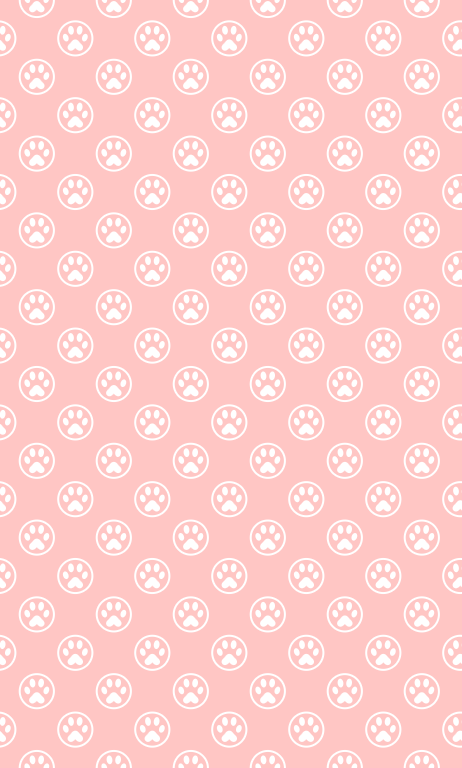
Give the GLSL for this pattern, as a Shadertoy shader.

```glsl
#define REPEATS vec2(6.0, 10.0)
#define SHIFT vec2(-0.022, 0.0)
#define RING_RADIUS 0.222
#define RING_WIDTH 0.026
#define PAD_BLEND 0.055
#define PINK vec3(1.0, 0.776, 0.769)
#define WHITE vec3(1.0)

// Offset to the nearest point of a unit grid
vec2 nearestCell(vec2 p) {
    return p - floor(p + 0.5);
}

float smoothUnion(float a, float b, float k) {
    float h = max(k - abs(a - b), 0.0) / k;
    return min(a, b) - 0.25 * h * h * k;
}

// Approximate distance to an ellipse whose top leans right by tilt
float ellipse(vec2 p, vec2 radii, float tilt) {
    float c = cos(tilt), s = sin(tilt);
    p = vec2(c * p.x - s * p.y, s * p.x + c * p.y) + 1e-5;
    float scaled = length(p / radii);
    return scaled * (scaled - 1.0) / length(p / (radii * radii));
}

float pawDistance(vec2 p) {
    p.x = abs(p.x);

    // Toes
    float innerToe = ellipse(p - vec2(0.056, 0.106), vec2(0.037, 0.057), 0.12);
    float outerToe = ellipse(p - vec2(0.124, 0.010), vec2(0.035, 0.051), 0.35);

    // Pad: a top lobe blended into two lower lobes
    float topLobe = length(p - vec2(0.0, -0.065)) - 0.051;
    float sideLobe = length(p - vec2(0.057, -0.117)) - 0.043;
    float pad = smoothUnion(topLobe, sideLobe, PAD_BLEND);

    return min(pad, min(innerToe, outerToe));
}

void mainImage(out vec4 fragColor, in vec2 fragCoord) {
    vec2 p = fragCoord / iResolution.xy * REPEATS - SHIFT;
    float pixel = REPEATS.x / iResolution.x;

    // Two interleaved grids form the staggered rows
    vec2 a = nearestCell(p - vec2(0.5, 0.0));
    vec2 b = nearestCell(p - vec2(0.0, 0.5));
    vec2 local = dot(a, a) < dot(b, b) ? a : b;

    float ring = abs(length(local) - RING_RADIUS) - 0.5 * RING_WIDTH;
    float badge = min(ring, pawDistance(local));

    float coverage = clamp(0.5 - badge / pixel, 0.0, 1.0);
    fragColor = vec4(mix(PINK, WHITE, coverage), 1.0);
}
```
